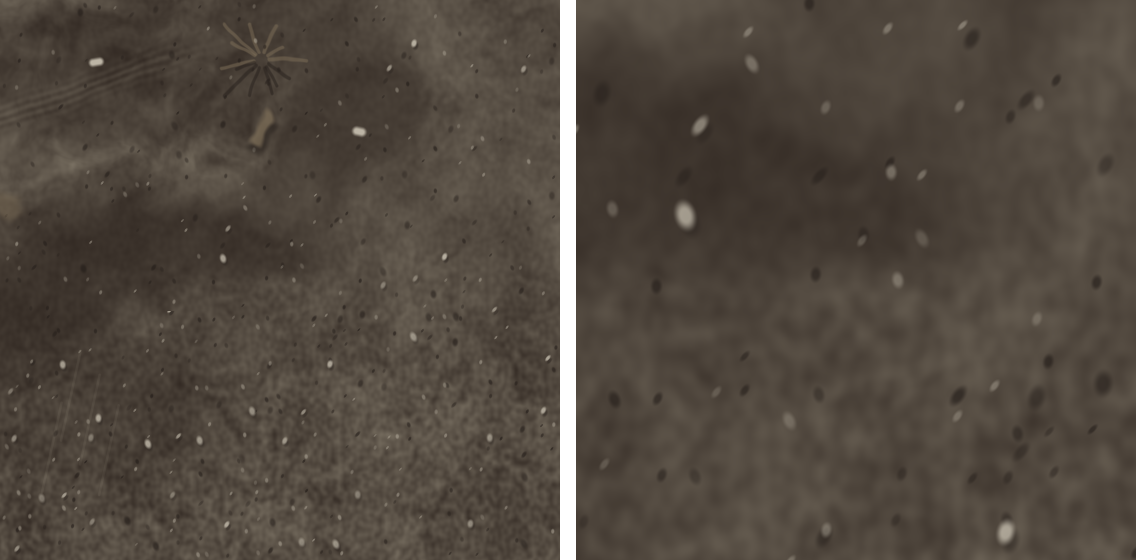
Left: the whole. Right: its middle third, enlarged.
Give the GLSL for this texture, as a three.js fragment shader.

```glsl
// Dry brown soil: shaded hollows, soft mottling, pale pebbles, scratches and a withered tuft.
varying vec2 vUv;

const vec3 SHADE_COLOR = vec3(0.20, 0.165, 0.14);
const vec3 DUST_COLOR = vec3(0.43, 0.395, 0.345);
const vec3 PEBBLE_COLOR = vec3(0.74, 0.71, 0.65);
const vec3 STRAW_COLOR = vec3(0.50, 0.44, 0.35);
const vec3 PIT_COLOR = vec3(0.14, 0.115, 0.10);
const float BASE_TONE = 0.55;
const float HOLLOW_DEPTH = 0.38;
const float CLOUD_GAIN = 0.75;
const float MOTTLE_GAIN = 0.36;
const float RELIEF_GAIN = 0.75;
const float WARP = 0.11;
const vec2 TUFT_CENTER = vec2(0.465, 0.885);
const int TUFT_BLADES = 13;

vec2 hash2(vec2 p) {
  vec3 h = fract(p.xyx * vec3(0.1031, 0.1030, 0.0973));
  h += dot(h, h.yzx + 33.33);
  return fract((h.xx + h.yz) * h.zy);
}

float corner(vec2 cell, vec2 offset) {
  float angle = 6.2832 * hash2(cell).x;
  return dot(vec2(cos(angle), sin(angle)), offset);
}

float gradientNoise(vec2 p) {
  vec2 i = floor(p), f = fract(p);
  vec2 u = f * f * f * (f * (f * 6.0 - 15.0) + 10.0);
  vec2 e = vec2(1.0, 0.0);
  return mix(mix(corner(i, f), corner(i + e.xy, f - e.xy), u.x),
             mix(corner(i + e.yx, f - e.yx), corner(i + e.xx, f - e.xx), u.x), u.y);
}

float fbm(vec2 p) {
  float sum = 0.0, gain = 0.5;
  for (int i = 0; i < 4; i++) {
    sum += gain * gradientNoise(p);
    p = mat2(1.6, 1.2, -1.2, 1.6) * p + 17.3;
    gain *= 0.5;
  }
  return sum;
}

// Soft capsule from a to b, fading out at the given radius
float streak(vec2 p, vec2 a, vec2 b, float radius) {
  vec2 ab = b - a;
  float t = clamp(dot(p - a, ab) / dot(ab, ab), 0.0, 1.0);
  return 1.0 - smoothstep(0.25 * radius, radius, length(p - a - ab * t));
}

// One irregular grain in a share of the cells; each has its own size and strength
float grains(vec2 p, float cells, float share, float radius, float seed) {
  vec2 id = floor(p * cells) + seed;
  vec2 spot = 0.3 + 0.4 * hash2(id);
  vec2 pick = hash2(id + 71.7);
  vec2 d = (fract(p * cells) - spot) / cells;
  d.x += d.y * (pick.y - 0.7);
  d *= vec2(1.2, 0.85);
  float size = radius * mix(0.55, 1.0, pick.y);
  float body = 1.0 - smoothstep(0.3 * size, size, length(d));
  return body * step(pick.x, share) * mix(0.45, 1.0, hash2(id + 19.1).x);
}

void main() {
  vec2 p = vUv;
  vec2 q = p + WARP * vec2(fbm(p * 5.0), fbm(p * 5.0 + 41.0));
  float lower = 1.0 - smoothstep(0.2, 0.68, p.y);

  // Shaded hollows
  float hollow = streak(q, vec2(-0.05, 0.39), vec2(0.22, 0.56), 0.20);
  hollow = max(hollow, streak(q, vec2(0.20, 0.58), vec2(0.50, 0.59), 0.12));
  hollow = max(hollow, 0.95 * streak(q, vec2(0.50, 0.61), vec2(0.68, 0.86), 0.14));
  hollow = max(hollow, 0.60 * streak(q, vec2(0.02, 0.27), vec2(0.32, 0.30), 0.19));
  hollow = max(hollow, 0.60 * streak(q, vec2(0.02, 0.85), vec2(0.52, 0.95), 0.20));

  // Pale crusts of dust
  float crust = streak(q, vec2(0.31, 0.68), vec2(0.53, 0.66), 0.085);
  crust = max(crust, streak(q, vec2(0.02, 0.74), vec2(0.14, 0.65), 0.09));
  crust = max(crust, streak(q, vec2(-0.02, 1.0), vec2(0.13, 0.99), 0.08));
  crust = max(crust, 0.7 * streak(q, vec2(0.23, 0.43), vec2(0.28, 0.41), 0.05));
  float rightSide = smoothstep(0.35, 0.75, p.x) * (1.0 - 0.5 * lower);

  // Clouds, mottling and raised clods
  float mottle = gradientNoise(q * vec2(42.0, 36.0)) + gradientNoise(p * vec2(95.0, 78.0) + 9.0);
  float relief = fbm(q * 15.0) - fbm(q * 15.0 + vec2(-0.15, 0.3));
  float rough = (1.0 - rightSide) * smoothstep(0.5, 0.7, p.y);
  float tone = BASE_TONE + 0.10 * rightSide - HOLLOW_DEPTH * hollow + 0.22 * crust;
  tone += CLOUD_GAIN * fbm(q * 6.0 + 5.0) * (1.0 - 0.5 * hollow);
  tone += MOTTLE_GAIN * mottle * mix(0.4, 1.0, lower) * (1.0 - 0.5 * hollow);
  tone += RELIEF_GAIN * relief * max(rough, 0.35) * (1.0 - 0.6 * hollow);

  // Parallel drag marks and faint upright scratches
  float across = p.y - 0.79 - 0.34 * p.x + 0.02 * fbm(p * 6.0);
  float drag = exp(-across * across / 0.0007) * (1.0 - smoothstep(0.25, 0.42, p.x));
  tone += 0.12 * drag * sin(across * 420.0);
  for (int i = 0; i < 4; i++) {
    vec2 top = vec2(0.11 + 0.034 * float(i), 0.22 + 0.19 * hash2(vec2(float(i), 3.0)).x);
    tone += 0.16 * streak(p, top, top - vec2(0.035, 0.16), 0.0035);
  }
  vec3 color = mix(SHADE_COLOR, DUST_COLOR, clamp(tone, 0.0, 1.25));

  // Withered tuft: pale blades above, dark ones below
  for (int i = 0; i < TUFT_BLADES; i++) {
    vec2 h = hash2(vec2(float(i), 8.0));
    float angle = 6.2832 * (float(i) + h.x) / float(TUFT_BLADES);
    vec2 dir = vec2(cos(angle), sin(angle));
    float blade = streak(p + 0.3 * (q - p), TUFT_CENTER + 0.015 * dir,
                         TUFT_CENTER + (0.04 + 0.06 * h.y) * dir, 0.005);
    color = mix(color, dir.y > -0.2 ? STRAW_COLOR : PIT_COLOR, 0.5 * blade);
  }

  // Pits, pebbles with a small shadow, and fine grit
  float pits = max(grains(p, 24.0, 0.13, 0.010, 5.0), grains(p, 43.0, 0.12, 0.006, 90.0));
  color = mix(color, PIT_COLOR, 0.65 * pits);
  float share = mix(0.02, 0.12, lower);
  float shadow = grains(p + vec2(-0.003, 0.005), 21.0, share, 0.010, 33.0);
  color = mix(color, PIT_COLOR, 0.5 * shadow);
  color = mix(color, PEBBLE_COLOR, 0.95 * grains(p, 21.0, share, 0.010, 33.0));
  color = mix(color, PEBBLE_COLOR, 0.5 * grains(p, 47.0, mix(0.04, 0.13, lower), 0.006, 140.0));

  // Larger lone stones
  color = mix(color, PIT_COLOR, 0.5 * streak(q, vec2(0.45, 0.745), vec2(0.49, 0.76), 0.018));
  color = mix(color, STRAW_COLOR, 0.7 * streak(q, vec2(0.46, 0.76), vec2(0.485, 0.78), 0.019));
  color = mix(color, STRAW_COLOR, 0.45 * streak(q, vec2(0.025, 0.63), vec2(0.03, 0.65), 0.035));
  color = mix(color, PEBBLE_COLOR, streak(p, vec2(0.637, 0.766), vec2(0.646, 0.764), 0.011));
  color = mix(color, PEBBLE_COLOR, streak(p, vec2(0.166, 0.888), vec2(0.178, 0.890), 0.010));

  gl_FragColor = vec4(color, 1.0);
}
```
